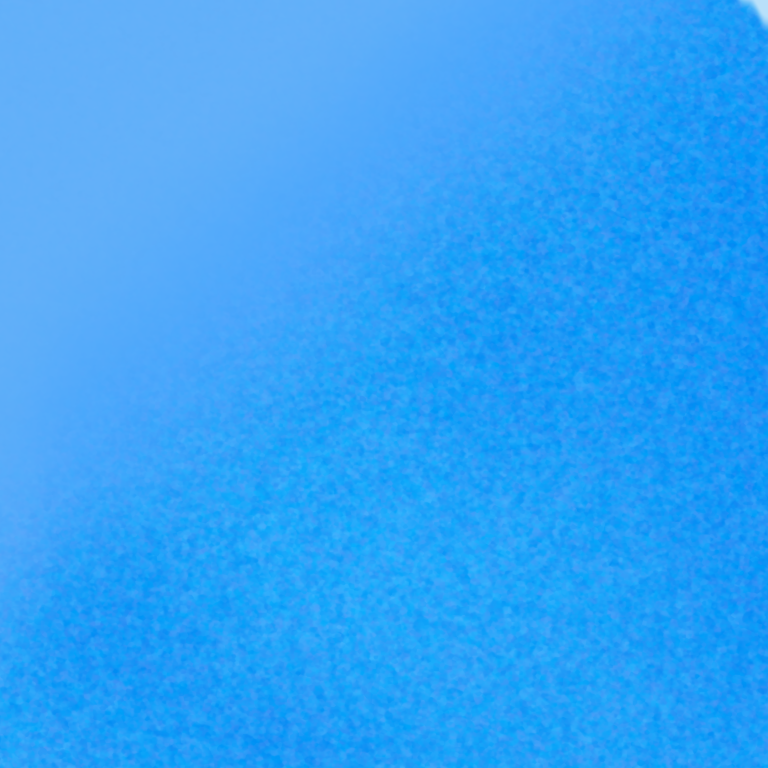
This texture is drawn by a Shadertoy shader. Its source:

```glsl
// Draws a soft blue diagonal gradient that breaks into fine mottled grain toward the lower right.

const vec3 PALE   = vec3(0.385, 0.690, 0.975);
const vec3 SKY    = vec3(0.285, 0.650, 0.985);
const vec3 AZURE  = vec3(0.140, 0.635, 0.970);
const vec3 DEEP   = vec3(0.070, 0.565, 0.960);
const vec3 CYAN   = vec3(0.150, 0.670, 0.985);
const vec3 CORNER = vec3(0.720, 0.880, 0.980);

vec3 hash3(vec2 p) {
    vec3 q = fract(p.xyx * vec3(0.1031, 0.1030, 0.0973));
    q += dot(q, q.yxz + 33.33);
    return fract((q.xxy + q.yzz) * q.zyx);
}

// Smooth cellular noise: two independent values in -1..1, blended between cells.
vec2 cellGrain(vec2 p, float sharpness) {
    vec2 cell = floor(p), local = fract(p);
    vec2 sum = vec2(0.0);
    float total = 0.0;
    for (int j = -1; j <= 1; j++) {
        for (int i = -1; i <= 1; i++) {
            vec2 offset = vec2(i, j);
            vec3 h = hash3(cell + offset + 17.0);
            vec3 tone = hash3(cell + offset + 291.0);
            vec2 delta = offset + h.xy - local;
            float weight = exp(-sharpness * dot(delta, delta));
            sum += weight * (2.0 * vec2(h.z, tone.x) - 1.0);
            total += weight;
        }
    }
    return sum / total;
}

// Broad uneven wash made of layered sines.
float wash(vec2 p) {
    float sum = 0.0, amplitude = 0.5;
    for (int i = 0; i < 4; i++) {
        sum += amplitude * sin(p.x + 1.7 * sin(p.y)) * cos(p.y - 0.6 * p.x);
        p = mat2(1.5, 1.1, -1.1, 1.5) * p + 2.3;
        amplitude *= 0.55;
    }
    return sum;
}

// Elliptical soft spot.
float spot(vec2 p, vec2 center, vec2 radius) {
    vec2 q = (p - center) / radius;
    return exp(-dot(q, q));
}

// Signed position across the diagonal: negative is the smooth upper left.
float diagonal(vec2 p) {
    return 0.20 + 0.88 * p.x - p.y;
}

vec3 baseColor(vec2 p, float d) {
    vec3 color = mix(PALE, SKY, smoothstep(-0.45, -0.06, d));
    color = mix(color, AZURE, smoothstep(-0.15, 0.14, d));

    // Bright haze along the left edge
    color = mix(color, PALE, 0.5 * spot(p, vec2(0.0, 0.42), vec2(0.07, 0.22)));

    // Cyan glow in the lower middle, then darker pools around it
    color = mix(color, CYAN, 0.6 * spot(p, vec2(0.52, 0.28), vec2(0.24, 0.16)));
    float pool = 0.9 * spot(p, vec2(1.03, 0.70), vec2(0.22, 0.34))
               + 0.5 * spot(p, vec2(0.15, 0.17), vec2(0.13, 0.12))
               + 0.5 * spot(p, vec2(0.36, 0.03), vec2(0.16, 0.08))
               + 0.4 * spot(p, vec2(0.68, 0.54), vec2(0.16, 0.18))
               + 0.5 * spot(p, vec2(1.00, 0.20), vec2(0.16, 0.25));
    return mix(color, DEEP, min(pool, 1.0));
}

void mainImage(out vec4 fragColor, in vec2 fragCoord) {
    vec2 p = fragCoord / iResolution.xy;
    float d = diagonal(p) + 0.025 * wash(p * 9.0);
    vec3 color = baseColor(p, d);

    // Grain: medium clumps plus fine specks, strengthening across the diagonal
    vec2 slant = mat2(0.85, 0.40, -0.40, 0.95) * p;
    vec2 grain = 0.65 * cellGrain(slant * 125.0, 5.0)
               + 0.45 * cellGrain(slant * 230.0 + 40.0, 5.0);
    float strength = mix(0.07, 1.0, smoothstep(-0.24, 0.16, d));
    color += strength * grain.x * vec3(0.130, 0.018, 0.004);
    color += strength * grain.y * vec3(-0.015, 0.048, 0.012);

    // Pale tip in the upper right corner
    float tip = p.x + p.y - 1.968 + 0.004 * sin(p.x * 210.0);
    color = mix(color, CORNER, smoothstep(-0.012, 0.014, tip));

    fragColor = vec4(clamp(color, 0.0, 1.0), 1.0);
}
```
